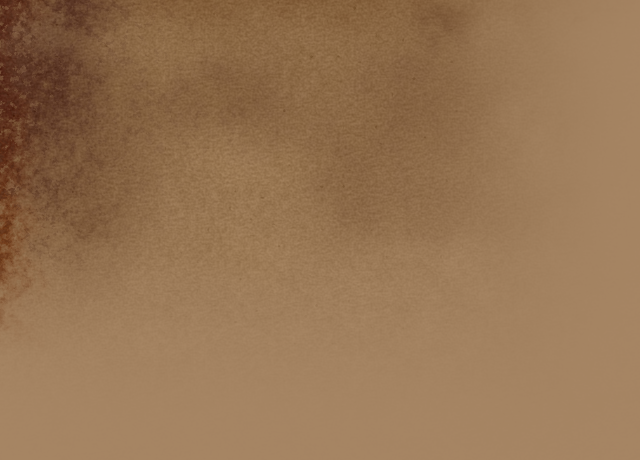
Give the GLSL for this texture, as a WebGL 1 fragment shader.

```glsl
precision highp float;
uniform vec2 u_resolution;

vec2 gradient(vec2 cell) {
  vec3 h = fract(vec3(cell.xyx) * vec3(0.1031, 0.103, 0.0973));
  h += dot(h, h.yzx + 33.33);
  float angle = 6.2832 * fract((h.x + h.y) * h.z);
  return vec2(cos(angle), sin(angle));
}

float gradientNoise(vec2 p) {
  vec2 i = floor(p);
  vec2 f = p - i;
  vec2 w = f * f * f * (f * (f * 6.0 - 15.0) + 10.0);
  float a = dot(gradient(i), f);
  float b = dot(gradient(i + vec2(1.0, 0.0)), f - vec2(1.0, 0.0));
  float c = dot(gradient(i + vec2(0.0, 1.0)), f - vec2(0.0, 1.0));
  float d = dot(gradient(i + 1.0), f - 1.0);
  return mix(mix(a, b, w.x), mix(c, d, w.x), w.y);
}

float fbm(vec2 p) {
  float sum = 0.0;
  float amplitude = 0.6;
  for (int i = 0; i < 5; i++) {
    sum += amplitude * gradientNoise(p);
    p = mat2(1.6, 1.2, -1.2, 1.6) * p + 17.3;
    amplitude *= 0.64;
  }
  return sum;
}

// Soft elliptical patch
float patchMask(vec2 uv, vec2 center, vec2 radius) {
  vec2 d = (uv - center) / radius;
  return exp(-dot(d, d));
}

vec3 stain(vec3 base, vec3 tint, float amount) {
  return mix(base, tint, clamp(amount, 0.0, 1.0));
}

void main() {
  vec2 uv = gl_FragCoord.xy / u_resolution;
  vec2 p = gl_FragCoord.xy / u_resolution.y;

  // Cloud, mottling and paper fibre layers
  float cloud = fbm(p * 5.0 + 3.1);
  float mottle = fbm(p * 15.0 + 41.7);
  float speckle = fbm(p * 52.0 + 9.4);
  float fibre = gradientNoise(p * vec2(75.0, 170.0) + mottle * 2.0);
  float grain = gradientNoise(p * 195.0 + 5.0);
  vec2 warped = uv + 0.07 * vec2(cloud, fbm(p * 6.0 + 71.0))
                   + 0.03 * vec2(mottle, speckle);

  // Clean paper at the right and bottom, aged towards the upper left
  float rightFade = 1.0 - smoothstep(0.58, 0.96, uv.x + cloud * 0.06);
  float age = smoothstep(0.05, 0.85, uv.y + cloud * 0.08) * rightFade;
  float wear = smoothstep(0.06, 0.6, uv.y) * (1.0 - smoothstep(0.55, 0.95, uv.x));
  vec3 color = mix(vec3(0.65, 0.52, 0.388), vec3(0.57, 0.435, 0.29), age);
  color = stain(color, vec3(0.605, 0.475, 0.34),
                0.5 * patchMask(uv, vec2(0.83, 0.85), vec2(0.12, 0.5)));

  // Broad brown stains
  float uneven = max(0.15, 1.0 + 1.0 * cloud + 1.1 * mottle + 0.5 * speckle);
  float broad = 0.50 * patchMask(warped, vec2(0.66, 0.77), vec2(0.11, 0.17));
  broad += 0.45 * patchMask(warped, vec2(0.53, 0.62), vec2(0.06, 0.13));
  broad += 0.22 * patchMask(warped, vec2(0.66, 0.54), vec2(0.13, 0.07));
  broad += 0.70 * patchMask(warped, vec2(0.36, 0.79), vec2(0.10, 0.10));
  broad += 0.60 * patchMask(warped, vec2(0.69, 0.95), vec2(0.05, 0.06));
  broad += 0.70 * patchMask(warped, vec2(0.13, 0.53), vec2(0.09, 0.14));
  broad += 0.55 * patchMask(warped, vec2(0.16, 0.72), vec2(0.12, 0.15));
  color = stain(color, vec3(0.475, 0.335, 0.215), broad * uneven);
  color = stain(color, vec3(0.47, 0.32, 0.18),
                0.65 * uneven * patchMask(warped, vec2(0.42, 1.02), vec2(0.33, 0.08)));

  // Pale worn areas
  float worn = 0.60 * patchMask(warped, vec2(0.38, 0.63), vec2(0.12, 0.07));
  worn += 0.55 * patchMask(warped, vec2(0.37, 0.47), vec2(0.13, 0.06));
  worn += 0.30 * patchMask(warped, vec2(0.24, 0.89), vec2(0.09, 0.07));
  color = stain(color, vec3(0.615, 0.48, 0.33), worn);

  // Dark corner and rusted left edge
  vec3 plum = vec3(0.34, 0.195, 0.13);
  float dark = 0.90 * patchMask(warped, vec2(0.07, 0.82), vec2(0.085, 0.11));
  dark += 0.75 * patchMask(warped, vec2(0.10, 0.99), vec2(0.08, 0.07));
  dark += 0.40 * patchMask(warped, vec2(0.05, 0.66), vec2(0.07, 0.10));
  color = stain(color, plum, dark * uneven);
  color = stain(color, vec3(0.47, 0.34, 0.24),
                0.75 * patchMask(warped, vec2(0.065, 0.92), vec2(0.045, 0.05)));
  float edgeX = max(warped.x + 0.03 * mottle, 0.0) / 0.042;
  float edge = exp(-edgeX * edgeX) * smoothstep(0.22, 0.5, warped.y);
  vec3 rust = mix(vec3(0.45, 0.235, 0.10), vec3(0.35, 0.16, 0.09), smoothstep(0.45, 0.8, uv.y));
  color = stain(color, rust, edge * (0.8 + 1.3 * mottle + 1.1 * speckle));
  color = stain(color, vec3(0.27, 0.10, 0.06),
                0.6 * uneven * patchMask(warped, vec2(0.0, 0.88), vec2(0.022, 0.2)));

  // Flaking speckles, strongest in the upper left
  float decay = exp(-uv.x * 4.0) * smoothstep(0.25, 0.85, uv.y);
  float corner = exp(-uv.x * 12.0) * smoothstep(0.25, 0.65, uv.y);
  float darkFlecks = smoothstep(0.08, 0.30, speckle + mottle * 0.5);
  float paleFlecks = smoothstep(0.10, 0.32, -speckle + mottle * 0.4);
  color = stain(color, vec3(0.31, 0.17, 0.10), darkFlecks * (0.30 * decay + 0.40 * corner));
  color = stain(color, vec3(0.54, 0.40, 0.28), paleFlecks * (0.20 * decay + 0.38 * corner));

  // Fine paper grain
  float relief = 0.03 * cloud + 0.035 * mottle + 0.04 * speckle + 0.045 * fibre + 0.05 * grain;
  color += relief * (0.06 + 0.94 * wear);
  float specks = smoothstep(0.44, 0.60, gradientNoise(p * 85.0 + 27.0));
  color -= 0.06 * specks * wear;
  gl_FragColor = vec4(clamp(color, 0.0, 1.0), 1.0);
}
```
